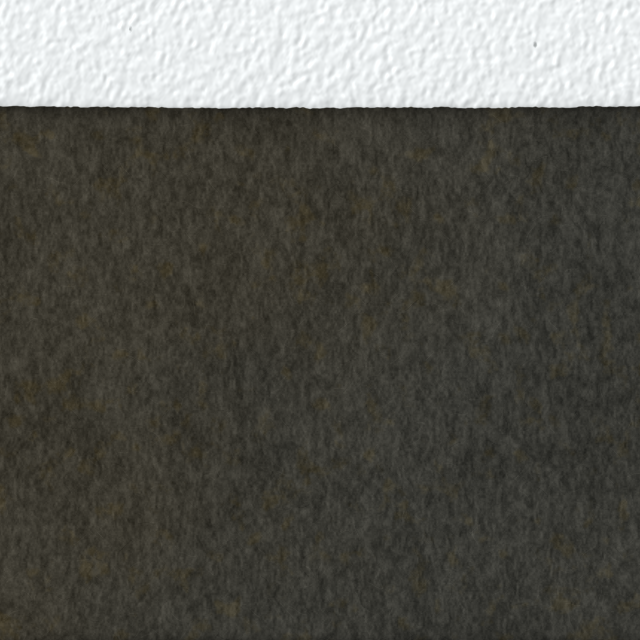
Write a three.js fragment shader that draws this texture.

```glsl
// Dark olive-brown felt sheet lying under a strip of white pebbled plastic.
// The felt is stretched value noise plus scattered short fibres; the plastic
// is a noise height field lit from one side. A soft seam separates the two.

varying vec2 vUv;

const float EDGE_HEIGHT = 0.8335;
const float EDGE_SOFTNESS = 0.0014;
const vec3 FELT_COLOR = vec3(0.231, 0.221, 0.190);
const vec3 WARM_TINT = vec3(0.022, 0.010, -0.018);
const vec3 COOL_TINT = vec3(-0.012, -0.002, 0.010);
const vec3 PLASTIC_COLOR = vec3(0.915, 0.930, 0.933);
const vec3 SPECK_COLOR = vec3(0.60, 0.62, 0.62);
const float GRAIN_STRENGTH = 0.165;
const float MOTTLE_STRENGTH = 0.050;
const float RELIEF_STRENGTH = 0.16;
const float FIBRE_CELLS = 46.0;
const float FIBRE_WIDTH = 0.035;

float hash(vec2 p) {
  vec3 q = fract(vec3(p.xyx) * 0.1031);
  q += dot(q, q.yzx + 33.33);
  return fract((q.x + q.y) * q.z);
}

float noise(vec2 p) {
  vec2 cell = floor(p);
  vec2 f = fract(p);
  f = f * f * (3.0 - 2.0 * f);
  float low = mix(hash(cell), hash(cell + vec2(1.0, 0.0)), f.x);
  float high = mix(hash(cell + vec2(0.0, 1.0)), hash(cell + 1.0), f.x);
  return mix(low, high, f.y);
}

// Layered noise centred on zero
float cloud(vec2 p) {
  float sum = 0.0;
  float weight = 0.5;
  for (int i = 0; i < 4; i++) {
    sum += weight * (noise(p) - 0.5);
    p = mat2(0.8, 0.6, -0.6, 0.8) * p * 2.03 + 17.3;
    weight *= 0.5;
  }
  return sum;
}

float segmentDistance(vec2 p, vec2 halfSpan) {
  float t = clamp(dot(p, halfSpan) / dot(halfSpan, halfSpan), -1.0, 1.0);
  return length(p - halfSpan * t);
}

// Short hairs, one per cell: positive for pale ones, negative for dark ones
float fibres(vec2 p) {
  vec2 home = floor(p);
  float sum = 0.0;
  for (int j = -1; j <= 1; j++) {
    for (int i = -1; i <= 1; i++) {
      vec2 cell = home + vec2(float(i), float(j));
      float seed = hash(cell + 5.7);
      float angle = 6.2832 * hash(cell + 71.3);
      vec2 center = cell + vec2(hash(cell + 13.1), hash(cell + 29.9));
      vec2 halfSpan = vec2(cos(angle), sin(angle)) * mix(0.2, 0.65, seed);
      vec2 offset = p - center;
      offset += 0.07 * sin(offset.yx * 5.0 + seed * 20.0);
      float line = 1.0 - smoothstep(0.0, FIBRE_WIDTH * 2.0, segmentDistance(offset, halfSpan));
      sum += line * (hash(cell + 43.7) - 0.45);
    }
  }
  return sum;
}

vec3 felt(vec2 p, float depth) {
  vec2 warp = 0.004 * vec2(noise(p * 60.0), noise(p * 60.0 + 40.0));
  vec2 q = p + warp;
  float grain = 0.40 * (noise(q * vec2(190.0, 85.0)) - 0.5);
  grain += 0.34 * (noise(q * vec2(300.0, 190.0) + 31.0) - 0.5);
  grain += 0.30 * (noise(q * vec2(95.0, 42.0) + 67.0) - 0.5);
  grain += 0.22 * (noise(p * 430.0 + 9.0) - 0.5);

  float mottle = cloud(p * vec2(9.0, 6.0) + 3.0);
  float hairs = fibres(p * FIBRE_CELLS) + 0.7 * fibres(p * FIBRE_CELLS * 1.9 + 23.0);
  float light = grain * GRAIN_STRENGTH + mottle * MOTTLE_STRENGTH + hairs * 0.045;

  // Olive flecks, with a cooler cast toward the lower right
  float fleck = smoothstep(0.08, 0.30, cloud(p * 38.0 + 11.0));
  float cool = smoothstep(0.5, 1.3, p.x + 0.6 * (1.0 - p.y) + 0.5 * cloud(p * 5.0));
  vec3 color = FELT_COLOR + light * vec3(1.0, 0.98, 0.92);
  color += WARM_TINT * fleck + mix(WARM_TINT * 0.16, COOL_TINT, cool);

  // Pressed dark rim along the seam and a faint one at the base
  float rim = exp(-depth * 75.0) * (0.75 + 0.7 * noise(vec2(p.x * 24.0, 2.0)));
  color *= 1.0 - 0.30 * rim - 0.18 * exp(-p.y * 110.0);
  return color;
}

float pebbles(vec2 p) {
  vec2 q = mat2(0.91, 0.42, -0.42, 0.91) * p;
  q += 0.004 * vec2(noise(p * 70.0), noise(p * 70.0 + 19.0));
  return 0.65 * noise(q * vec2(145.0, 85.0)) + 0.35 * noise(q * vec2(230.0, 150.0) + 51.0);
}

float speck(vec2 p, vec2 center) {
  vec2 d = (p - center) * vec2(1.0, 0.65);
  return 1.0 - smoothstep(0.001, 0.005, length(d) + 0.002 * noise(p * 350.0));
}

vec3 plastic(vec2 p, float height) {
  vec2 lightStep = vec2(0.0032, -0.0022);
  float relief = pebbles(p + lightStep) - pebbles(p - lightStep);
  vec3 color = PLASTIC_COLOR + relief * RELIEF_STRENGTH + 0.02 * cloud(p * 90.0);
  color += 0.012 * smoothstep(0.0, 0.16, height);
  color *= 1.0 - 0.13 * exp(-height * 180.0);
  float marks = speck(p, vec2(0.204, 0.954)) + 1.2 * speck(p, vec2(0.836, 0.930));
  return mix(color, SPECK_COLOR, clamp(marks * 0.7, 0.0, 1.0));
}

void main() {
  // The seam sags slightly in the middle and is frayed by loose fibres
  float seam = EDGE_HEIGHT - 0.0022 * sin(3.14159 * vUv.x);
  seam += 0.0022 * (noise(vec2(vUv.x * 45.0, 7.0)) - 0.5);
  seam += 0.0016 * (noise(vec2(vUv.x * 190.0, 3.0)) - 0.5);
  float height = vUv.y - seam;

  vec3 cloth = felt(vUv, max(-height, 0.0));
  vec3 cover = plastic(vUv, max(height, 0.0));
  float side = smoothstep(-EDGE_SOFTNESS, EDGE_SOFTNESS, height);
  gl_FragColor = vec4(clamp(mix(cloth, cover, side), 0.0, 1.0), 1.0);
}
```
